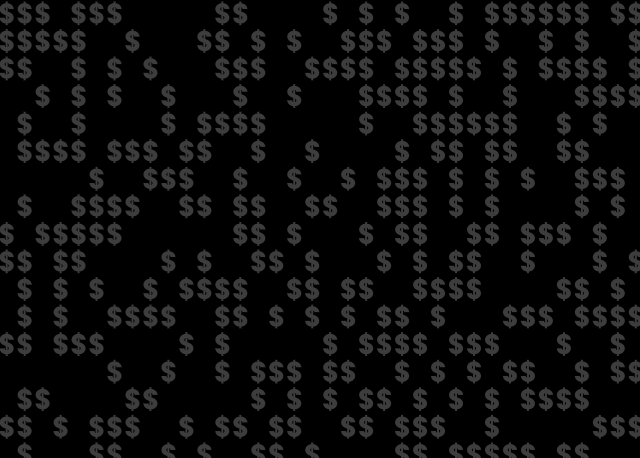
This pattern is drawn by a Shadertoy shader. Its source:

```glsl
float hash(vec2 cell) {
    vec3 q = fract(cell.xyx * vec3(0.1031, 0.1030, 0.0973) + 0.37);
    q += dot(q, q.yzx + 33.33);
    return fract((q.x + q.y) * q.z);
}

float segment(vec2 p, vec2 a, vec2 b) {
    vec2 ab = b - a;
    return length(p - a - ab * clamp(dot(p - a, ab) / dot(ab, ab), 0.0, 1.0));
}

// Open ring above the centre, cut flat on the right and where the spine leaves it
float bowl(vec2 p, float lift, float radius, float halfStroke, vec2 exitDir) {
    vec2 q = p - vec2(0.0, lift);
    float ring = abs(length(q) - radius) - halfStroke;
    float opening = min(-q.y, dot(q, vec2(-exitDir.y, exitDir.x)));
    return max(ring, opening);
}

// Bold dollar sign: two mirrored bowls, a tangent spine and a thin upright bar
float dollar(vec2 p) {
    float lift = 5.2, radius = 4.6, halfStroke = 2.5;
    float s = radius / lift;
    vec2 exitDir = -vec2(sqrt(1.0 - s * s), s);
    vec2 joint = vec2(0.0, lift) + radius * exitDir;

    vec2 q = p / vec2(1.18, 1.0);
    float d = min(bowl(q, lift, radius, halfStroke, exitDir),
                  bowl(-q, lift, radius, halfStroke, exitDir));
    d = min(d, segment(q, joint, -joint) - halfStroke);

    vec2 bar = abs(p) - vec2(1.2, 14.2);
    return min(d, max(bar.x, bar.y));
}

// Random occupancy, gently clumped by layered sines
float occupied(vec2 cell) {
    float clump = sin(cell.x * 0.53 + 1.7 * sin(cell.y * 0.31))
                + sin(cell.y * 0.71 - cell.x * 0.23 + 2.0);
    return step(hash(cell), 0.49 + 0.07 * clump);
}

void mainImage(out vec4 fragColor, in vec2 fragCoord) {
    // The canvas is 768 units wide, with y measured down from the top edge
    float unit = 768.0 / iResolution.x;
    vec2 p = vec2(fragCoord.x, iResolution.y - fragCoord.y) * unit;

    // Grid of tall cells
    vec2 pitch = vec2(21.57, 33.07);
    vec2 grid = (p + vec2(2.8, 0.5)) / pitch;
    vec2 local = (fract(grid) - 0.5) * pitch * vec2(1.0, -1.0);

    float ink = 1.0 - smoothstep(-0.6 * unit, 0.6 * unit, dollar(local));
    fragColor = vec4(vec3(0.24) * ink * occupied(floor(grid)), 1.0);
}
```
